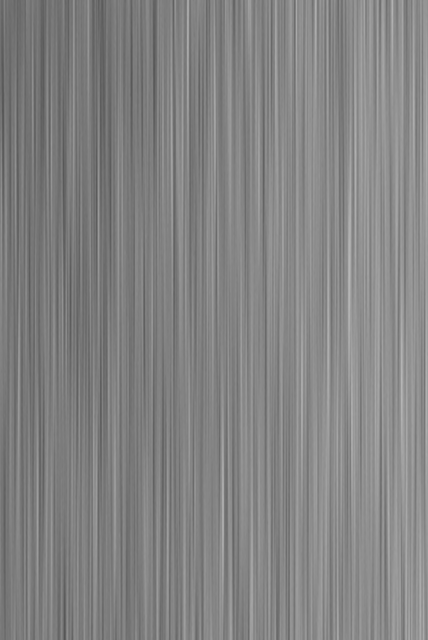
Write a Shadertoy shader that draws this texture.

```glsl
// Brushed grey metal with a vertical grain. Thin streaks with opposite-toned
// flanks are scattered in tall, narrow cells (cellular noise) at several widths
// and summed over a slow sheen, shaded at the left and brighter at the right.

// Tones
const float BASE_TONE    = 0.524;
const float SHEEN_RANGE  = 0.085; // brightness gained from left to right
const float CORNER_SHADE = 0.060; // darkening at the upper left
const float GLOW         = 0.020; // soft highlight on the right side

// Streak cells: width and length in canvas heights
const vec2 FINE_SIZE   = vec2(0.0042, 0.25);
const vec2 MEDIUM_SIZE = vec2(0.0072, 0.34);
const vec2 BROAD_SIZE  = vec2(0.0170, 0.42);
const vec2 GRAIN_SIZE  = vec2(0.0040, 0.0050);

// Streak contrast
const float FINE_AMOUNT   = 0.105;
const float MEDIUM_AMOUNT = 0.080;
const float BROAD_AMOUNT  = 0.020;
const float GRAIN_AMOUNT  = 0.010;

// Ripple across a streak, radians per cell: evens out the wide bands
const float FLANK_RIPPLE = 3.3;

// Three random values in 0..1 for a cell
vec3 hash3(vec2 cell, float seed) {
    vec3 p = fract(vec3(cell.xyx + seed) * vec3(0.1031, 0.1030, 0.0973));
    p += dot(p, p.yxz + 33.33);
    return fract((p.xxy + p.yzz) * p.zyx);
}

// Sum of soft bright and dark streaks, one per jittered cell
float streaks(vec2 pos, vec2 size, float seed) {
    vec2 p = pos / size;
    float column = floor(p.x);
    float sum = 0.0;
    for (int i = -1; i <= 1; i++) {
        // Shift each column so that streak ends do not line up in rows
        float col = column + float(i);
        float shift = hash3(vec2(col, 7.0), seed + 3.7).x;
        float row = floor(p.y + shift);
        for (int j = -1; j <= 1; j++) {
            vec2 cell = vec2(col, row + float(j));
            vec3 rnd = hash3(cell, seed);
            vec2 offset = p - cell - rnd.xy + vec2(0.0, shift);
            vec2 falloff = 1.0 - smoothstep(0.0, 1.0, abs(offset));
            float profile = falloff.x * cos(FLANK_RIPPLE * offset.x);
            sum += (2.0 * rnd.z - 1.0) * profile * falloff.y;
        }
    }
    return sum;
}

// Slow light across the sheet, uv in 0..1
float sheen(vec2 uv) {
    float corner = exp(-3.0 * length(uv - vec2(0.0, 1.0)));
    vec2 toGlow = (uv - vec2(0.97, 0.55)) / vec2(0.22, 0.40);
    return SHEEN_RANGE * (uv.x - 0.5)
         - CORNER_SHADE * corner
         + GLOW * exp(-dot(toGlow, toGlow));
}

void mainImage(out vec4 fragColor, in vec2 fragCoord) {
    vec2 uv = fragCoord / iResolution.xy;
    vec2 pos = fragCoord / iResolution.y;

    float tone = BASE_TONE + sheen(uv);
    tone += FINE_AMOUNT   * streaks(pos, FINE_SIZE, 11.0);
    tone += MEDIUM_AMOUNT * streaks(pos, MEDIUM_SIZE, 47.0);
    tone += BROAD_AMOUNT  * streaks(pos, BROAD_SIZE, 83.0);
    tone += GRAIN_AMOUNT  * streaks(pos, GRAIN_SIZE, 129.0);

    fragColor = vec4(vec3(clamp(tone, 0.0, 1.0)), 1.0);
}
```
